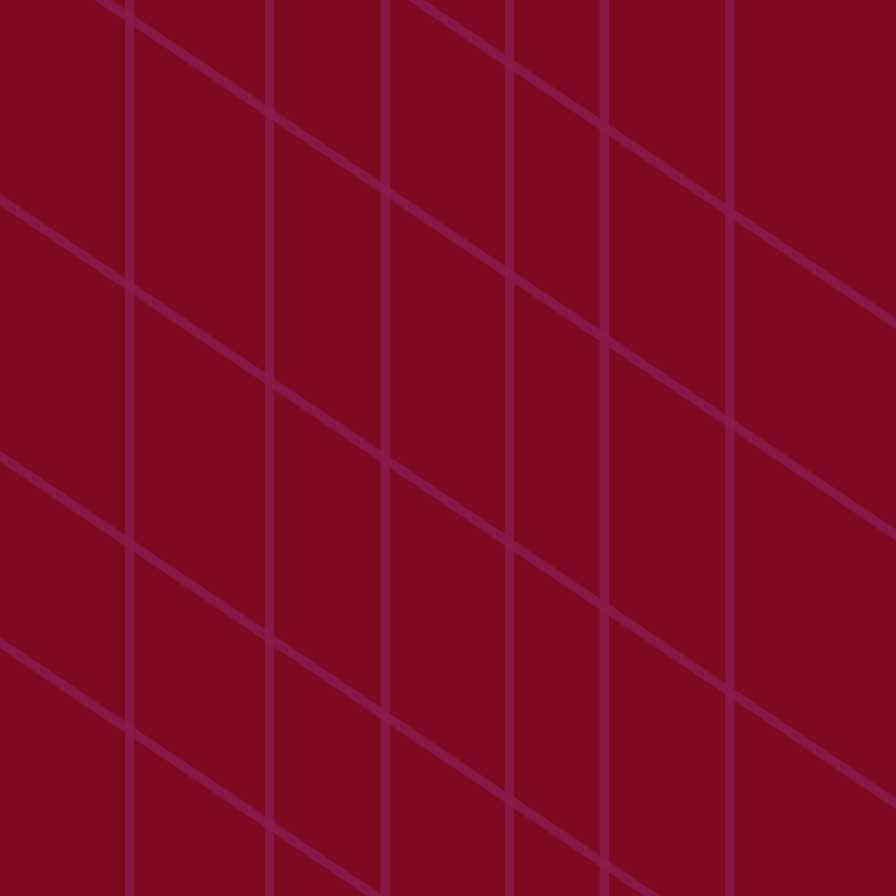
A Shadertoy shader for this pattern:

```glsl
// Uneven lattice of translucent plum stripes, upright and slanting, on deep crimson.

#define GROUND vec3(0.498, 0.036, 0.130)
#define INK vec3(0.538, 0.103, 0.302)
#define OPACITY 0.8
#define LINE_WIDTH 0.0103
#define SLANT_DEGREES 34.0
#define UPRIGHTS 6
#define SLANTS 5

// Uneven line offsets, measured along each family's normal
const float uprightOffset[UPRIGHTS] = float[](0.1445, 0.3008, 0.4299, 0.5686, 0.6745, 0.8145);
const float slantOffset[SLANTS] = float[](0.2343, 0.4070, 0.6446, 0.8931, 1.0886);

// Antialiased coverage of a stripe at a signed distance from its centre
float stripe(float dist, float pixel) {
    return clamp((0.5 * LINE_WIDTH - abs(dist)) / pixel + 0.5, 0.0, 1.0);
}

void mainImage(out vec4 fragColor, in vec2 fragCoord) {
    float pixel = 1.0 / iResolution.y;
    vec2 p = fragCoord * pixel;

    // Upright family
    float upright = 0.0;
    for (int i = 0; i < UPRIGHTS; i++) {
        upright = max(upright, stripe(p.x - uprightOffset[i], pixel));
    }

    // Slanting family, falling to the right
    float angle = radians(SLANT_DEGREES);
    float along = dot(p, vec2(sin(angle), cos(angle)));
    float slant = 0.0;
    for (int i = 0; i < SLANTS; i++) {
        slant = max(slant, stripe(along - slantOffset[i], pixel));
    }

    // Separate layers make the crossings slightly stronger
    vec3 color = mix(GROUND, INK, OPACITY * upright);
    color = mix(color, INK, OPACITY * slant);
    fragColor = vec4(color, 1.0);
}
```
